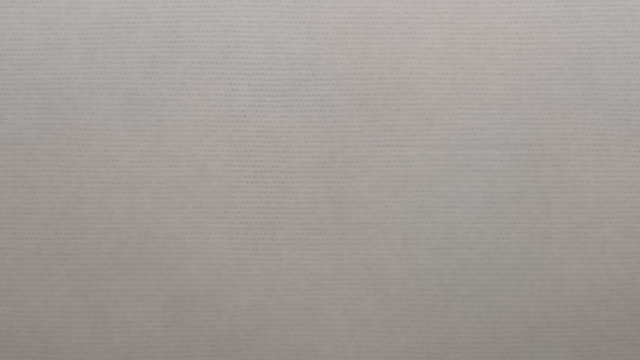
Give the GLSL for this texture, as a WebGL 2 fragment shader.

```glsl
#version 300 es
precision highp float;
// Painted woven wall covering under soft light falling from above.
// Staggered rows of small shaded dimples lie over a smooth tonal gradient,
// with gradient noise for wear, one vertical seam and one faint crease.

uniform vec2 u_resolution;
out vec4 fragColor;

const vec3 TOP_TINT = vec3(0.712, 0.693, 0.681);
const vec3 BOTTOM_TINT = vec3(0.560, 0.538, 0.516);
const vec2 WEAVE_DENSITY = vec2(78.0, 70.0);  // dimples per canvas height
const float SEAM_X = 0.36;

float hash(vec2 p) {
    vec3 q = fract(p.xyx * vec3(0.1031, 0.1030, 0.0973));
    q += dot(q, q.yzx + 33.33);
    return fract((q.x + q.y) * q.z);
}

float cornerSlope(vec2 cell, vec2 offset) {
    float angle = 6.2832 * hash(cell);
    return dot(vec2(cos(angle), sin(angle)), offset);
}

// Gradient noise, roughly -0.7 to 0.7
float noise(vec2 p) {
    vec2 i = floor(p), f = fract(p);
    vec2 u = f * f * f * (f * (f * 6.0 - 15.0) + 10.0);
    vec2 e = vec2(0.0, 1.0);
    float low = mix(cornerSlope(i, f), cornerSlope(i + e.yx, f - e.yx), u.x);
    float high = mix(cornerSlope(i + e.xy, f - e.xy), cornerSlope(i + e.yy, f - e.yy), u.x);
    return mix(low, high, u.y);
}

float fbm(vec2 p) {
    float sum = 0.0, gain = 0.5;
    for (int i = 0; i < 4; i++) {
        sum += gain * noise(p);
        p = p * 2.03 + 17.0;
        gain *= 0.5;
    }
    return sum;
}

float blob(vec2 p, vec2 radius) {
    vec2 q = p / radius;
    return exp(-dot(q, q));
}

// Shaded dimples in brick order: dark hollow, pale lower lip
float weave(vec2 p, vec2 density) {
    vec2 g = p * density;
    g.y += 0.7 * noise(p * vec2(2.0, 4.0)) + 0.2 * noise(p * 19.0);
    float row = floor(g.y);
    g.x += 0.5 * mod(row, 2.0) + 0.5 * noise(vec2(p.x * 9.0, row * 0.37));
    vec2 cell = vec2(floor(g.x), row);
    vec2 local = fract(g) - 0.5;
    float depth = mix(0.4, 1.4, hash(cell + 5.0));
    float shift = 0.2 * (hash(cell + 41.0) - 0.5);
    float hollow = blob(local - vec2(shift, 0.08), vec2(0.34, 0.24));
    float lip = blob(local - vec2(shift, -0.27), vec2(0.38, 0.17));
    return depth * (0.55 * lip - hollow) + 0.13;
}

// Weave relief: clearest above and just right of the seam
float reliefStrength(vec2 uv, vec2 p) {
    float height = mix(0.6, 1.0, smoothstep(0.0, 0.85, uv.y));
    float panel = smoothstep(SEAM_X - 0.004, SEAM_X + 0.004, uv.x)
                * (1.0 - smoothstep(0.40, 0.62, uv.x));
    float band = panel * smoothstep(0.1, 0.4, uv.y) * (1.0 - smoothstep(0.7, 1.0, uv.y));
    float patchy = 1.0 + 0.5 * fbm(p * 3.0 + 8.0);
    return height * patchy * (0.87 + 0.4 * band);
}

// Shallow sagging fold, dark above and pale below
float crease(vec2 uv) {
    float along = (uv.x - 0.71) / 0.13;
    float offset = uv.y - 0.591 - 0.005 * along * along;
    float fade = exp(-along * along * along * along);
    float line = exp(-pow(offset / 0.005, 2.0));
    float glow = exp(-pow((offset + 0.012) / 0.008, 2.0));
    return fade * (0.4 * glow - line);
}

// Falls off downwards, to the left and into the lower right corner
vec3 wallLight(vec2 uv) {
    float level = uv.y + 0.035 * sin(6.2832 * uv.y);
    vec3 tint = mix(BOTTOM_TINT, TOP_TINT, level);
    float across = 0.10 * (0.093 - pow(uv.x - 0.6, 2.0));
    float corner = 0.018 * smoothstep(0.5, 1.0, uv.x) * (1.0 - smoothstep(0.0, 0.6, uv.y));
    return tint + across - corner;
}

void main() {
    vec2 uv = gl_FragCoord.xy / u_resolution;
    vec2 p = gl_FragCoord.xy / u_resolution.y;

    // Broad mottling, then small blotches and fine plaster grain
    vec3 color = wallLight(uv);
    color += 0.024 * fbm(p * 2.5 + 3.0);
    color += 0.018 * fbm(p * 9.0 + 51.0);
    color += 0.012 * noise(p * 26.0 + 7.0);
    color += 0.016 * noise(p * 60.0);

    // Cool and warm drift in the paint
    float drift = fbm(p * 1.7 + 31.0);
    color += drift * vec3(0.012, 0.0, -0.008);

    color += 0.043 * reliefStrength(uv, p) * weave(p, WEAVE_DENSITY);
    color += 0.022 * crease(uv);

    float seam = exp(-pow((uv.x - SEAM_X) / 0.003, 2.0));
    color -= 0.005 * seam * smoothstep(0.15, 0.5, uv.y);

    fragColor = vec4(clamp(color, 0.0, 1.0), 1.0);
}
```
